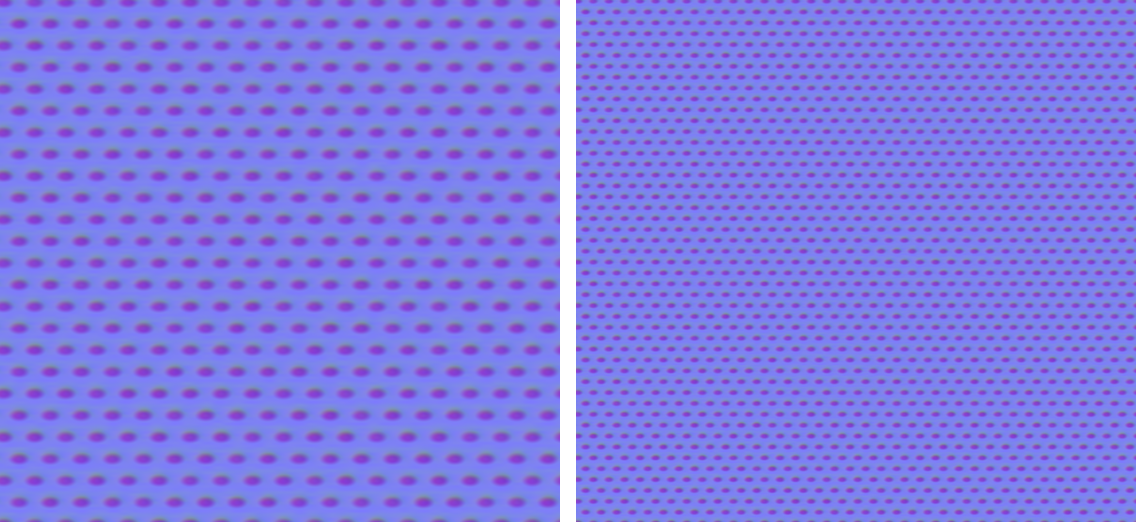
Left, the tile; right, the same tile 2 across and 2 down.
A Shadertoy shader for this texture map:

```glsl
// A tiling normal-map style weave of staggered soft dimples on periwinkle blue.
// Each dimple adds a violet core, a grey arched cap, a side tilt and a pale halo;
// wrapped streak noise and a per-dimple hash give slight wear.
#define COLUMNS 18.0
#define ROWS 24.0
#define CELL_ASPECT 0.70
#define ROW_OFFSET vec2(0.115, 0.88)
#define CORE_RADIUS vec2(0.325, 0.185)
#define BASE_COLOR vec3(0.490, 0.505, 0.960)
#define CORE_SHIFT vec3(0.030, -0.255, -0.125)
#define CAP_SHIFT vec3(0.000, 0.045, -0.220)
#define HALO_SHIFT vec3(-0.005, 0.035, -0.060)
#define TILT_RED 0.42
#define STREAK_GRID vec2(54.0, 192.0)
#define WEAR 0.14

// Integer hash of a lattice point, 0 to 1
float hash(vec2 cell) {
    uvec2 q = uvec2(cell) * uvec2(1597u, 3571u);
    uint n = (q.x ^ (q.y << 3)) * 747796u + 28913u;
    n = ((n >> 13) ^ n) * 277803u;
    n = (n >> 15) ^ n;
    return float(n & 65535u) / 65535.0;
}

// Value noise that wraps after one period of the grid
float wrappedNoise(vec2 p, vec2 period) {
    vec2 cell = floor(p);
    vec2 f = fract(p);
    f = f * f * (3.0 - 2.0 * f);
    vec2 a = mod(cell, period);
    vec2 b = mod(cell + 1.0, period);
    float low = mix(hash(a), hash(vec2(b.x, a.y)), f.x);
    float high = mix(hash(vec2(a.x, b.y)), hash(b), f.x);
    return mix(low, high, f.y);
}

float bell(vec2 d, vec2 width) {
    d /= width;
    return exp(-dot(d, d));
}

// Colour offset of one dimple; d is measured in column widths, y up
vec3 dimple(vec2 d, float wear, float streak) {
    // Dome-shaped core, flatter below
    vec2 radius = CORE_RADIUS * vec2(1.0, d.y > 0.0 ? 1.08 : 0.96);
    float core = 1.0 - smoothstep(0.30, 1.20, length(d / radius));

    // Arched cap over the core, broken by streaks
    float arch = d.y - 0.18 + 0.9 * d.x * d.x;
    float cap = bell(vec2(d.x - 0.02, arch), vec2(0.29, 0.095));
    cap *= 1.0 + wear + 0.35 * streak;

    // Pale band above, clear violet-blue below
    float halo = bell(d - vec2(0.0, 0.31), vec2(0.46, 0.11));
    float below = bell(d + vec2(0.0, 0.26), vec2(0.30, 0.09));

    vec3 shift = CORE_SHIFT * core * (1.0 + 0.4 * wear);
    shift += CAP_SHIFT * cap + HALO_SHIFT * halo;
    shift += vec3(0.005, -0.020, 0.030) * below;

    // Pink left flank, teal right flank
    float flank = bell(d - vec2(0.0, 0.08), vec2(0.30, 0.16));
    shift.r -= TILT_RED * d.x * flank;
    shift.b -= 0.22 * abs(d.x) * flank;
    return shift;
}

void mainImage(out vec4 fragColor, in vec2 fragCoord) {
    vec2 uv = fragCoord / iResolution.xy;
    vec2 grid = vec2(COLUMNS, ROWS);
    vec2 p = uv * grid;
    float streak = wrappedNoise(uv * STREAK_GRID, STREAK_GRID) - 0.5;

    // Sum the nearby dimples so that overlaps stay seamless
    vec3 color = BASE_COLOR;
    for (int j = -1; j <= 1; j++) {
        float row = floor(p.y) + float(j);
        float shift = ROW_OFFSET.x + 0.5 * (1.0 - mod(row, 2.0));
        float nearest = floor(p.x - shift + 0.5);
        for (int i = -1; i <= 1; i++) {
            float column = nearest + float(i);
            vec2 center = vec2(column + shift, row + ROW_OFFSET.y);
            vec2 d = (p - center) * vec2(1.0, CELL_ASPECT);
            float wear = WEAR * (2.0 * hash(mod(vec2(column, row), grid)) - 1.0);
            color += dimple(d, wear, streak);
        }
    }

    // Faint horizontal streaks over everything
    color += streak * vec3(0.012, 0.025, -0.030);
    fragColor = vec4(clamp(color, 0.0, 1.0), 1.0);
}
```
